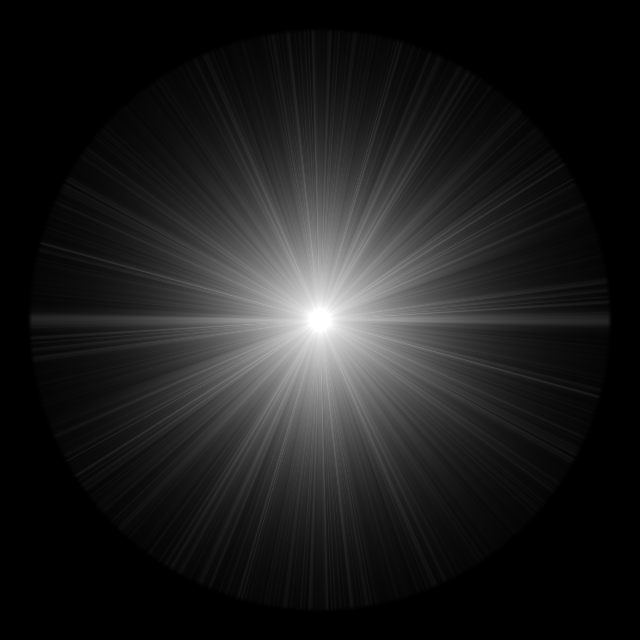
Reproduce this background procedurally as a Shadertoy shader.

```glsl
// A white burst of light on black: a soft radial glow, cut off by a disc,
// with broad and fine streaks that depend only on the angle. Angles repeat
// every half turn, so each streak is a line straight through the centre.

const float PI = 3.14159;
const vec2  CENTER = vec2(0.5);
const float DISC_RADIUS = 0.453;
const float DISC_SOFTNESS = 0.005;

// Glow: GLOW_GAIN * exp(-x * r - y * r * r), plus a small hot core
const float GLOW_GAIN = 1.01;
const vec2  GLOW_DECAY = vec2(4.85, 7.4);
const float CORE_GAIN = 0.14;
const float CORE_RADIUS = 0.02;

// Horizontal flare, a thin wedge of light
const float FLARE_GAIN = 0.12;
const float FLARE_WIDTH = 1.5;      // degrees at the rim
const float FLARE_SPREAD = 2.5;     // extra degrees towards the core

// Noise cells per half turn for the broad, medium and fine streaks
const vec3  STREAK_CELLS = vec3(67.0, 191.0, 470.0);
const float BROAD_GAIN = 0.09;
const float MEDIUM_GAIN = 0.24;
const float FINE_GAIN = 0.085;

// Main rays, in degrees from the right, counter-clockwise
const int   RAY_COUNT = 22;
const float RAY_ANGLES[RAY_COUNT] = float[](
    3.5, 8.1, 23.6, 28.0, 32.5, 34.8, 46.5, 59.0, 61.0, 65.3, 73.6,
    83.2, 88.0, 91.5, 96.5, 99.2, 113.1, 115.7, 143.7, 150.5, 156.0, 164.6);
const float RAY_WIDTH = 0.3;        // degrees
const float RAY_GAIN = 0.05;
const float CLUSTER_WIDTH = 3.2;    // degrees
const float CLUSTER_GAIN = 0.2;
const float CLUSTER_MEAN = 0.6;

float hash(float n) {
    return fract(sin(n * 127.1 + 3.7) * 43758.5);
}

// Value noise that wraps after the given number of cells
float ringNoise(float turn, float cells, float seed) {
    float x = turn * cells;
    float i = floor(x);
    float f = smoothstep(0.0, 1.0, x - i);
    float a = hash(mod(i, cells) + seed);
    float b = hash(mod(i + 1.0, cells) + seed);
    return mix(a, b, f);
}

float bell(float x, float width) {
    return exp(-x * x / (width * width));
}

// Distance in degrees between two directions that repeat every half turn
float lineAngle(float turn, float degreesAt) {
    return 180.0 * abs(fract(turn - degreesAt / 180.0 + 0.5) - 0.5);
}

// x: relative change of the glow, y: light added by thin lines
vec2 streaks(float turn, float r, float pixel) {
    // Broad clusters around narrow main rays
    float cluster = 0.0;
    float rays = 0.0;
    for (int i = 0; i < RAY_COUNT; i++) {
        float d = lineAngle(turn, RAY_ANGLES[i]);
        cluster += bell(d, CLUSTER_WIDTH);
        rays += bell(d, RAY_WIDTH);
    }
    cluster = min(cluster, 1.3);

    // Noise layers fade out where a cell is thinner than a pixel
    vec3 cellSize = PI * r / (STREAK_CELLS * pixel);
    vec3 visible = smoothstep(vec3(0.2), vec3(1.1), cellSize);
    float broad = ringNoise(turn, STREAK_CELLS.x, 11.0) - 0.5;
    float medium = ringNoise(turn, STREAK_CELLS.y, 211.0) - 0.5;
    float fine = pow(ringNoise(turn, STREAK_CELLS.z, 611.0), 5.0) - 0.1;

    float change = CLUSTER_GAIN * (cluster - CLUSTER_MEAN)
                 + BROAD_GAIN * visible.x * broad
                 + MEDIUM_GAIN * visible.y * medium;
    float lines = RAY_GAIN * rays
                + FINE_GAIN * visible.z * fine * (0.5 + 0.6 * cluster);
    return vec2(change, lines);
}

void mainImage(out vec4 fragColor, in vec2 fragCoord) {
    float size = min(iResolution.x, iResolution.y);
    float pixel = 1.0 / size;
    vec2 p = (fragCoord - CENTER * iResolution.xy) / size + 1e-5;
    float r = length(p);
    float turn = fract(atan(p.y, p.x) / PI);

    // Radial glow, modulated more strongly away from the core
    float glow = GLOW_GAIN * exp(-GLOW_DECAY.x * r - GLOW_DECAY.y * r * r);
    float contrast = mix(0.1, 1.0, smoothstep(0.0, 0.35, r));
    vec2 streak = streaks(turn, r, pixel);
    float light = glow * (1.0 + contrast * streak.x);

    // Thin lines, hot core and horizontal flare
    light += streak.y * smoothstep(0.0, 0.14, r) * (1.1 - 1.1 * r);
    light += CORE_GAIN * bell(r, CORE_RADIUS);
    float flareWidth = FLARE_WIDTH + FLARE_SPREAD * (DISC_RADIUS - r);
    float flareFade = smoothstep(0.0, 0.16, r) * (1.15 - 0.6 * r);
    light += FLARE_GAIN * flareFade * bell(lineAngle(turn, 0.0), flareWidth);

    // Disc limit
    float soft = max(DISC_SOFTNESS, pixel);
    light *= 1.0 - smoothstep(DISC_RADIUS - soft, DISC_RADIUS + soft, r);

    fragColor = vec4(vec3(clamp(light, 0.0, 1.0)), 1.0);
}
```
